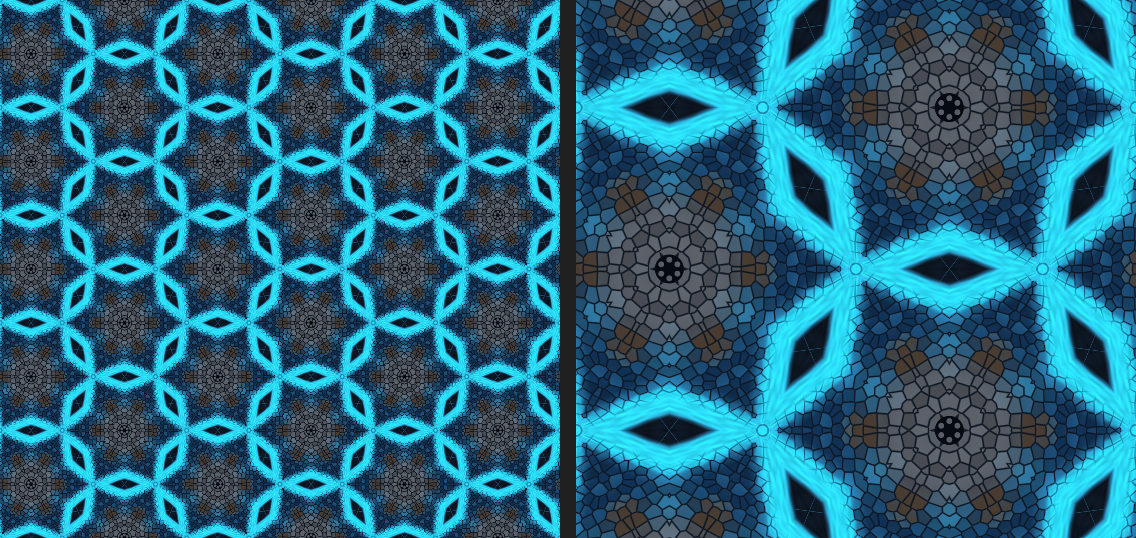
Left, the full canvas; right, a detail of the centre.
This pattern is drawn by a WebGL 1 fragment shader. Its source:

```glsl
precision highp float;
uniform vec2 u_resolution;

#define COLUMNS 3.0
#define ROWS 5.0
#define PEBBLES 11.0
#define LINE 0.09
#define LENS_SIZE vec2(0.58, 0.25)
#define EYE_SIZE vec2(0.225, 0.08)
#define CYAN vec3(0.17, 0.87, 0.98)
#define BLUE vec3(0.17, 0.56, 0.75)
#define STEEL vec3(0.18, 0.47, 0.63)
#define STONE vec3(0.35, 0.37, 0.40)
#define NAVY vec3(0.07, 0.21, 0.36)
#define INK vec3(0.05, 0.085, 0.13)

const float SQRT3 = 1.7320508;
const float PI = 3.1415927;

vec2 hash2(vec2 p) {
    p = vec2(dot(p, vec2(127.1, 311.7)), dot(p, vec2(269.5, 183.3)));
    return fract(sin(p) * 4375.85);
}

float gradientNoise(vec2 p) {
    vec2 i = floor(p), f = fract(p);
    vec2 u = f * f * f * (f * (f * 6.0 - 15.0) + 10.0);
    vec2 e = vec2(0.0, 1.0);
    float a = dot(hash2(i) * 2.0 - 1.0, f);
    float b = dot(hash2(i + e.yx) * 2.0 - 1.0, f - e.yx);
    float c = dot(hash2(i + e) * 2.0 - 1.0, f - e);
    float d = dot(hash2(i + e.yy) * 2.0 - 1.0, f - e.yy);
    return mix(mix(a, b, u.x), mix(c, d, u.x), u.y);
}

// Offset from p to the nearest cell site (xy) and distance to the cell border (z).
vec3 pebbles(vec2 p) {
    vec2 cell = floor(p), near = vec2(8.0), second = vec2(9.0);
    for (int j = -1; j <= 1; j++) {
        for (int i = -1; i <= 1; i++) {
            vec2 c = cell + vec2(float(i), float(j));
            vec2 site = c + 0.14 + 0.72 * hash2(c) - p;
            if (dot(site, site) < dot(near, near)) {
                second = near;
                near = site;
            } else if (dot(site, site) < dot(second, second)) {
                second = site;
            }
        }
    }
    return vec3(near, dot(0.5 * (near + second), normalize(second - near)));
}

// Position relative to the centre of the enclosing unit hexagon.
vec2 hexCell(vec2 p) {
    vec2 period = vec2(3.0, SQRT3);
    vec2 a = mod(p + 0.5 * period, period) - 0.5 * period;
    vec2 b = mod(p, period) - 0.5 * period;
    return dot(a, a) < dot(b, b) ? a : b;
}

// Mirror into the wedge between a corner and the middle of a side.
vec2 foldWedge(vec2 p) {
    float a = abs(mod(atan(p.y, p.x) + PI / 6.0, PI / 3.0) - PI / 6.0);
    return length(p) * vec2(cos(a), sin(a));
}

// Distance along the side from its middle, and distance away from it.
vec2 sideCoords(vec2 q) {
    return abs(vec2(0.5 * q.x - 0.5 * SQRT3 * q.y,
                    0.5 * SQRT3 - dot(q, vec2(0.5 * SQRT3, 0.5))));
}

// Positive inside a pointed lens.
float lens(vec2 side, vec2 size) {
    return size.y * (1.0 - pow(side.x / size.x, 1.25)) - side.y;
}

void main() {
    vec2 uv = gl_FragCoord.xy / u_resolution;
    vec2 p = uv * vec2(3.0 * COLUMNS, SQRT3 * ROWS) - vec2(0.5, 0.5 * SQRT3);
    float px = 3.0 * COLUMNS / u_resolution.x;
    vec2 q = foldWedge(hexCell(p));
    vec2 side = sideCoords(q);
    float r = length(q);

    // Pebbles shrink towards the sides.
    float density = PEBBLES + 6.0 * r;
    vec3 cell = pebbles(q * density + 3.7);
    vec2 site = q + cell.xy / density;
    float fill = smoothstep(0.0, LINE + 0.35 * px * density, cell.z);
    float tint = gradientNoise(site * 14.0 + 5.0);
    float depth = lens(side, LENS_SIZE);

    // Star: stone core, steel rays, brown spots, navy surround.
    float ray = smoothstep(0.12, 0.5, atan(site.y, site.x));
    float core = 1.0 - smoothstep(0.28, 0.5, length(site));
    vec3 color = mix(NAVY, STEEL, smoothstep(-0.1, 0.5, tint) * 0.7);
    color = mix(color, STEEL, ray * (1.0 - smoothstep(0.46, 0.66, length(site))));
    color = mix(color, STONE, core);
    float spot = 1.0 - smoothstep(0.05, 0.15, length(site - vec2(0.45, 0.0)));
    color = mix(color, vec3(0.28, 0.23, 0.19), spot);
    color = mix(color, BLUE, 0.45 * smoothstep(-0.07, 0.0, depth));
    color = mix(INK, color * (1.0 + 0.6 * tint), fill);

    // Six-lobed rosette in the middle.
    float lobe = length(q - 0.05 * vec2(0.5 * SQRT3, 0.5));
    vec3 rosette = mix(STONE, INK * 0.5, smoothstep(0.013, 0.013 + px, lobe));
    color = mix(rosette, color, smoothstep(0.075, 0.075 + px, r));

    // Glowing lens band with a scalloped, pebbled rim.
    float rim = mix(depth, lens(sideCoords(site), LENS_SIZE), 0.6);
    float eye = lens(side, EYE_SIZE);
    float streak = gradientNoise(vec2(side.x * 12.0, (side.y + 0.35 * side.x) * 55.0));
    float glow = smoothstep(-0.02, 0.045, depth) * smoothstep(0.0, 0.035, -eye);
    vec3 band = mix(BLUE, CYAN, glow) * (1.0 + 0.3 * streak);
    float seam = (1.0 - fill) * (1.0 - smoothstep(0.02, 0.09, depth));
    band = mix(band, NAVY, 0.7 * seam * smoothstep(0.5, 0.4, side.x));
    color = mix(color, band, smoothstep(-px, px, rim));

    // Dark eye with a faint crossed glint.
    float glint = 1.0 - smoothstep(0.0, px, abs(side.y - 1.3 * side.x));
    glint *= 1.0 - smoothstep(0.03, 0.07, side.x);
    vec3 pupil = INK * (1.0 + 0.6 * streak) + 0.4 * glint * BLUE;
    color = mix(color, pupil, smoothstep(-0.02, 0.015, eye));

    // Small knot where three sides meet.
    float knot = abs(length(q - vec2(1.0, 0.0)) - 0.03);
    color = mix(color, NAVY, 0.5 * (1.0 - smoothstep(0.002, 0.002 + px, knot)));

    gl_FragColor = vec4(clamp(color, 0.0, 1.0), 1.0);
}
```
